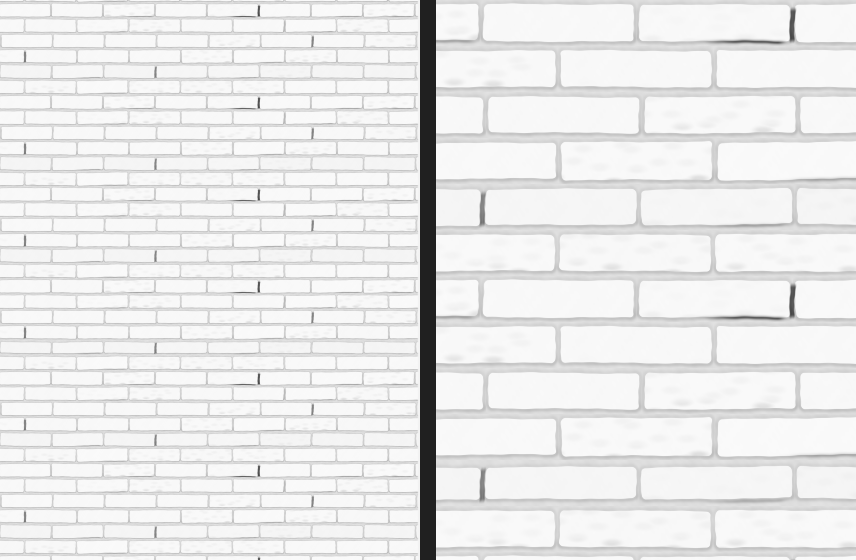
Left, the full canvas; right, a detail of the centre.
Reproduce this texture procedurally as a Shadertoy shader.

```glsl
float hash(vec2 p) {
    p = fract(p * vec2(0.137, 0.391) + 0.17);
    p += dot(p, p.yx + 19.3);
    return fract((p.x + p.y) * p.x * 7.31);
}

float roundedBox(vec2 p, vec2 halfSize, float radius) {
    vec2 e = abs(p) - halfSize + radius;
    return length(max(e, 0.0)) + min(max(e.x, e.y), 0.0) - radius;
}

// Distance to the nearest scattered point
float cellular(vec2 p) {
    vec2 cell = floor(p);
    float nearest = 2.0;
    for (int j = -1; j <= 1; j++)
    for (int i = -1; i <= 1; i++) {
        vec2 c = cell + vec2(i, j);
        vec2 point = c + vec2(hash(c), hash(c + 37.0));
        nearest = min(nearest, length(point - p));
    }
    return nearest;
}

float waves(vec2 p) {
    return sin(p.x * 2.3 + sin(p.y * 3.1)) * 0.5
         + sin(p.x * 5.9 + p.y * 4.3) * 0.3
         + sin(p.x * 13.7 - p.y * 9.1) * 0.2;
}

void mainImage(out vec4 fragColor, in vec2 fragCoord) {
    vec2 uv = fragCoord / iResolution.xy;
    float aa = 36.52 / iResolution.y;

    // Running bond, rows counted downward; wear recurs every six rows
    float y = (1.0 - uv.y) * 36.52 - 0.17;
    float row = floor(y);
    float course = mod(row, 6.0);
    float shift = 0.48 * mod(row, 2.0) + 0.035 * hash(vec2(course, 5.0));
    float x = uv.x * 8.08 + 0.02 - shift;
    vec2 id = vec2(floor(x), course);
    float seed = hash(id + 3.0);
    vec2 q = (vec2(fract(x), fract(y)) - 0.5) * vec2(3.38, 1.0);
    vec2 wallPos = vec2(x * 3.38, course + fract(y));

    // Slightly tilted, uneven brick outline
    vec2 b = q;
    b.y += q.x * (seed - 0.5) * 0.035 + 0.016 * waves(wallPos + seed * 9.0);
    b.x += 0.022 * waves(wallPos.yx * 1.7 + seed * 5.0);
    float halfHeight = row == 22.0 ? 0.345 : 0.385 + 0.025 * hash(id + 11.0);
    float d = roundedBox(b, vec2(1.63, halfHeight), 0.09);
    float brick = 1.0 - smoothstep(-0.6 * aa, 0.6 * aa, d);

    // Mortar with a shaded rim, heavier below each brick
    float mortar = 0.875 + 0.018 * waves(wallPos * 2.4);
    float rim = exp(-pow((d - 0.025) / 0.05, 2.0));
    mortar -= rim * (0.045 + 0.06 * smoothstep(0.1, 0.4, q.y));

    // Painted face with faint smudges and scuffed lower edges
    float face = 0.974 + 0.008 * (seed - 0.5) + 0.003 * waves(wallPos * 3.0);
    face -= course == 4.0 ? 0.012 : 0.0;
    float spots = 1.0 - smoothstep(0.08, 0.4, cellular(wallPos * vec2(1.3, 3.0)));
    float worn = smoothstep(0.55, 0.85, hash(id + 23.0));
    face -= spots * worn * (0.025 + 0.08 * smoothstep(0.15, 0.4, q.y));
    float shade = mix(mortar, face, brick);

    // One gap per course is open and dark
    float joint = floor(x + 0.5);
    float openJoint = mod(5.0 + course * (course - 1.0) * 0.5, 8.0);
    float depth = course == 0.0 ? 0.5 : course == 5.0 ? 0.04
                : course == 1.0 ? 0.1 : 0.32;
    float across = (x - joint) * 3.38 + 0.05 * q.y + 0.02 * waves(wallPos.yx * 2.0);
    float gap = 1.0 - smoothstep(0.03, 0.05 + aa, abs(across));
    gap *= 1.0 - smoothstep(0.28, 0.42, abs(q.y - 0.05));
    shade -= depth * gap * (joint == openJoint ? 1.0 : 0.07);

    // Dirty streak under the brick beside the deepest gap
    float streak = exp(-pow((b.y - 0.41) / 0.04, 2.0));
    streak *= smoothstep(-0.5, 0.6, q.x) * (1.0 - smoothstep(1.35, 1.6, q.x));
    float streaked = id == vec2(4.0, 0.0) ? 0.42 : 0.12 * step(0.8, seed);
    shade -= streak * streaked;

    // Pale margin on the right
    float edge = 1.0 / iResolution.x;
    shade = mix(shade, 0.95, smoothstep(0.995 - edge, 0.995 + edge, uv.x));
    fragColor = vec4(vec3(clamp(shade, 0.0, 1.0)), 1.0);
}
```
